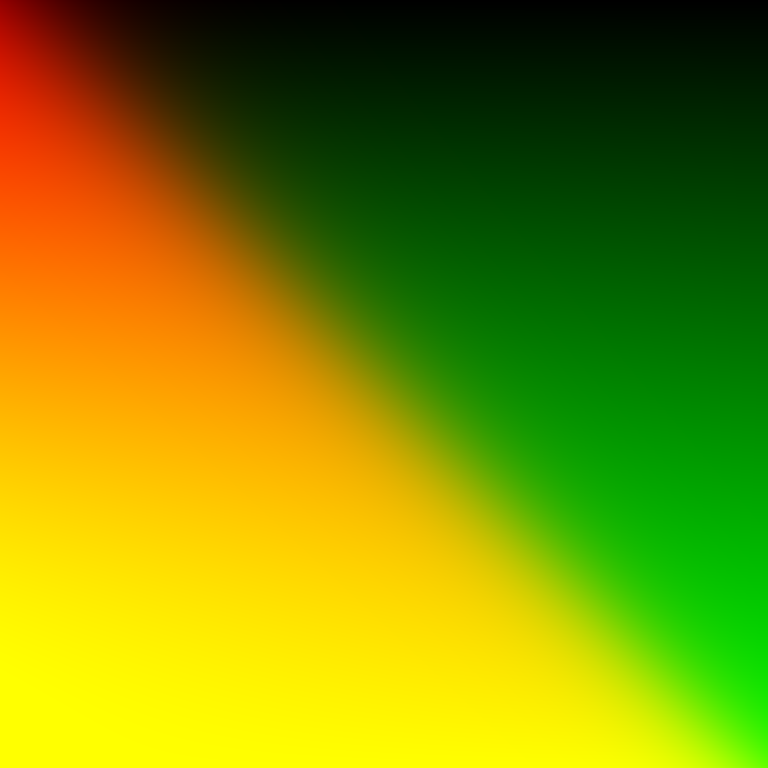
Write a WebGL 2 fragment shader that draws this background.

```glsl
#version 300 es
precision highp float;

uniform vec2 u_resolution;
out vec4 fragColor;

// Smooth S-shaped step across zero
float sigmoid(float signedDistance, float steepness) {
    return 1.0 / (1.0 + exp(-steepness * signedDistance));
}

// Ramp from 0 to 1 that bulges upward past its middle
float bulgedRamp(float t, float bulge) {
    return t + bulge * t * t * (1.0 - t);
}

// Red fills the lower left, fading over the diagonal
float redLevel(float x, float depth) {
    float diagonal = mix(0.02, 0.98, depth);
    float steepness = mix(15.0, 22.0, depth);
    return sigmoid(diagonal - x, steepness);
}

// Green grows downward, faster toward the left side
float greenLevel(float x, float depth) {
    float bulge = 1.3 * pow(1.0 - x, 1.3);
    return bulgedRamp(depth, bulge);
}

void main() {
    vec2 uv = gl_FragCoord.xy / u_resolution;
    float depth = 1.0 - uv.y;
    vec3 color = vec3(redLevel(uv.x, depth), greenLevel(uv.x, depth), 0.0);
    fragColor = vec4(clamp(color, 0.0, 1.0), 1.0);
}
```
